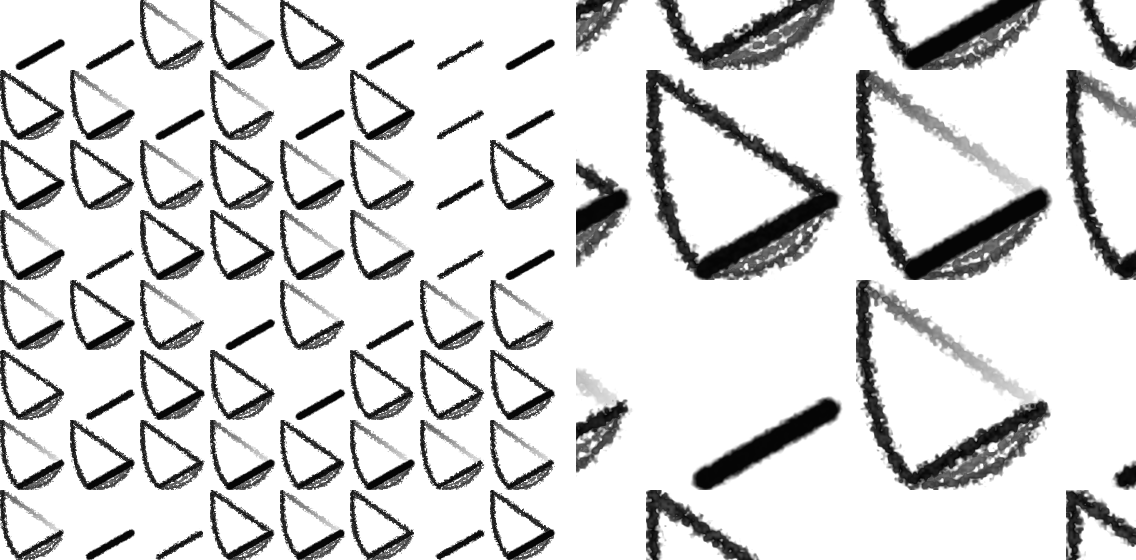
Left: the whole. Right: its middle third, enlarged.
This pattern is drawn by a WebGL 1 fragment shader. Its source:

```glsl
precision highp float;
// Eight by eight grid of charcoal wedges and slanted bars, with uneven pressure per cell.

uniform vec2 u_resolution;

float hash(vec2 p) {
  vec3 q = fract(p.xyx * 0.1031);
  q += dot(q, q.yzx + 33.33);
  return fract((q.x + q.y) * q.z);
}

float noise(vec2 p) {
  vec2 i = floor(p);
  vec2 f = fract(p);
  f = f * f * (3.0 - 2.0 * f);
  return mix(mix(hash(i), hash(i + vec2(1.0, 0.0)), f.x),
             mix(hash(i + vec2(0.0, 1.0)), hash(i + 1.0), f.x), f.y);
}

// Distance to a segment, and the position along it.
vec2 segment(vec2 p, vec2 a, vec2 b) {
  float t = clamp(dot(p - a, b - a) / dot(b - a, b - a), 0.0, 1.0);
  return vec2(length(p - mix(a, b, t)), t);
}

// Distance to a quadratic curve, traced as short segments.
float curve(vec2 p, vec2 a, vec2 control, vec2 b) {
  float nearest = 9.0;
  vec2 from = a;
  for (int i = 1; i <= 12; i++) {
    float t = float(i) / 12.0;
    vec2 to = mix(mix(a, control, t), mix(control, b, t), t);
    nearest = min(nearest, segment(p, from, to).x);
    from = to;
  }
  return nearest;
}

// Soft coverage of a stroke whose edge is roughened by the grain.
float stroke(float dist, float radius, float grain, float rough) {
  float soft = max(0.017, 6.0 / min(u_resolution.x, u_resolution.y));
  return 1.0 - smoothstep(-soft, soft, dist - radius + (grain - 0.5) * rough);
}

void main() {
  vec2 uv = gl_FragCoord.xy / u_resolution;
  vec2 grid = vec2(uv.x, 1.0 - uv.y) * 8.0;
  vec2 cell = floor(grid);
  vec2 p = fract(grid);

  float kind = hash(cell + 17.0);
  float pressure = smoothstep(0.1, 0.7, hash(cell + 71.0));
  float grain = mix(noise(grid * 42.0), noise(grid * 75.0 + 9.0), 0.4);

  // Heavy slanted bar, present in every cell.
  float bar = segment(p, vec2(0.28, 0.95), vec2(0.868, 0.618)).x;
  float ink = stroke(bar, mix(0.037, 0.054, pressure), grain, mix(0.06, 0.015, pressure));
  ink *= mix(0.82 + 0.25 * grain, 1.0, pressure);

  // Wedge outline, in five cells of every eight.
  if (kind > 0.375) {
    float side = stroke(curve(p, vec2(0.035, 0.02), vec2(0.01, 0.71), vec2(0.265, 0.955)),
                        0.033, grain, 0.065);
    ink = max(ink, side * (0.74 + 0.35 * grain));

    // The upper edge fades towards its tip in some wedges.
    vec2 edge = segment(p, vec2(0.045, 0.03), vec2(0.875, 0.612));
    float strength = kind < 0.625 ? mix(0.72, 0.12, edge.y) : 0.92;
    float upper = stroke(edge.x, 0.033, grain, 0.07);
    ink = max(ink, upper * strength * (0.75 + 0.45 * grain));

    // Two scribbled arcs below the bar.
    float outer = stroke(curve(p, vec2(0.27, 0.97), vec2(0.68, 1.02), vec2(0.88, 0.64)),
                         0.026, grain, 0.07);
    float inner = stroke(curve(p, vec2(0.28, 0.96), vec2(0.63, 0.92), vec2(0.87, 0.63)),
                         0.026, grain, 0.08);
    ink = max(ink, max(outer * 0.82, inner * 0.7) * (0.7 + 0.5 * grain));
  }

  gl_FragColor = vec4(vec3(1.0 - clamp(ink, 0.0, 1.0) * 0.98), 1.0);
}
```
